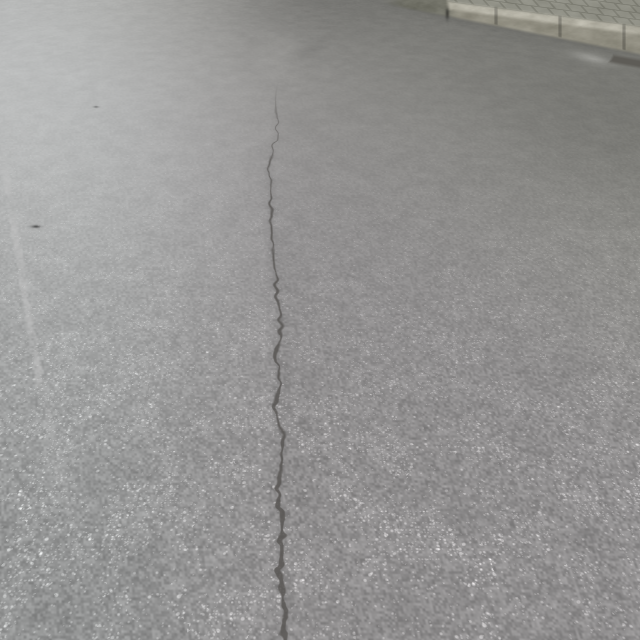
This texture is drawn by a Shadertoy shader. Its source:

```glsl
// Worn asphalt road with a long crack, faded lane paint and a kerb in the far corner.

float hash(vec2 p) {
    vec3 q = fract(vec3(p.xyx) * 0.1031);
    q += dot(q, q.yzx + 33.33);
    return fract((q.x + q.y) * q.z);
}

float noise(vec2 p) {
    vec2 i = floor(p), f = fract(p);
    f = f * f * (3.0 - 2.0 * f);
    return mix(mix(hash(i), hash(i + vec2(1, 0)), f.x),
               mix(hash(i + vec2(0, 1)), hash(i + vec2(1, 1)), f.x), f.y);
}

float fbm(vec2 p) {
    float sum = 0.0, amp = 0.5;
    for (int i = 0; i < 4; i++) {
        sum += amp * noise(p);
        p = p * 2.03 + 17.1;
        amp *= 0.5;
    }
    return sum;
}

float blob(vec2 p, vec2 centre, vec2 size) {
    vec2 d = (p - centre) / size;
    return exp(-dot(d, d));
}

float segmentDistance(vec2 p, vec2 a, vec2 b) {
    vec2 d = b - a;
    return length(p - a - d * clamp(dot(p - a, d) / dot(d, d), 0.0, 1.0));
}

float crackDistance(vec2 p) {
    vec2 bends[17] = vec2[17](
        vec2(0.434, 0.88), vec2(0.431, 0.79), vec2(0.420, 0.727), vec2(0.425, 0.66),
        vec2(0.427, 0.596), vec2(0.435, 0.53), vec2(0.440, 0.48), vec2(0.432, 0.44),
        vec2(0.439, 0.408), vec2(0.428, 0.372), vec2(0.443, 0.32), vec2(0.440, 0.27),
        vec2(0.432, 0.245), vec2(0.441, 0.17), vec2(0.437, 0.108), vec2(0.444, 0.06),
        vec2(0.444, -0.02));
    float d = 1.0;
    for (int i = 0; i < 16; i++) d = min(d, segmentDistance(p, bends[i], bends[i + 1]));
    return d;
}

// Pale stones, one per cell, fading into grain when smaller than a pixel.
float stones(vec2 ground, float cellSize, float pixel, float density) {
    vec2 cell = floor(ground);
    float pick = hash(cell + 3.7);
    vec2 centre = 0.35 + 0.3 * vec2(hash(cell + 11.3), hash(cell + 27.9));
    vec2 d = fract(ground) - centre;
    d.x += 0.5 * d.y * (hash(cell + 41.2) - 0.5);
    float radius = 0.16 + 0.2 * hash(cell + 57.0);
    float soft = clamp(pixel / cellSize, 0.08, 0.35);
    return step(1.0 - density, pick) * (1.0 - smoothstep(radius - soft, radius + soft, length(d)));
}

vec3 asphalt(vec2 p, float pixel) {
    // Broad light: glare at upper left, shade along the far edge
    float light = 0.572 + 0.055 * smoothstep(0.5, 0.0, p.x) * smoothstep(0.0, 0.5, p.y);
    light += 0.105 * blob(p, vec2(0.0, 0.88), vec2(0.3, 0.3));
    light += 0.03 * blob(p, vec2(0.25, 0.7), vec2(0.2, 0.3));
    light -= 0.10 * blob(p, vec2(0.50, 1.03), vec2(0.17, 0.10));
    light -= 0.07 * blob(p, vec2(0.76, 0.96), vec2(0.24, 0.12));
    light -= 0.085 * blob(p, vec2(1.02, 0.83), vec2(0.28, 0.16));
    light -= 0.012 * smoothstep(0.42, 0.45, p.x) * smoothstep(0.95, 0.8, p.y);
    light += 0.025 * blob(p, vec2(0.44, 0.92), vec2(0.03, 0.03));
    light -= 0.025 * blob(p, vec2(0.48, 0.92 + 0.4 * (p.x - 0.48)), vec2(0.03, 0.012));

    // Mottling and grain, coarser towards the viewer
    float depth = 1.3 - p.y;
    vec2 ground = vec2((p.x - 0.44) / depth, 1.3 / depth);
    float near = smoothstep(0.95, 0.15, p.y);
    float patches = fbm(ground * 23.0 + 5.0);
    light += 0.045 * (patches - 0.47) + 0.07 * near * (fbm(ground * 65.0) - 0.47);
    light += (0.012 + 0.11 * near) * (noise(p * 256.0 / (0.6 + 0.4 * depth)) - 0.5);
    light += 0.05 * near * (noise(ground * 190.0 + 31.0) - 0.5);

    // Exposed stones
    float density = near * (0.06 + 0.3 * smoothstep(0.35, 0.65, patches));
    for (int i = 0; i < 3; i++) {
        float scale = 135.0 + 65.0 * float(i);
        float shine = stones(ground * scale + 19.0 * float(i), depth / scale, pixel, density * (0.3 + 0.2 * float(i)));
        light += shine * near * (0.17 - 0.025 * float(i));
    }
    vec3 tint = mix(vec3(0.995, 1.003, 1.002), vec3(1.008, 0.996, 0.998), smoothstep(0.1, 0.5, p.x));
    tint = mix(tint, vec3(1.005, 1.005, 0.965), smoothstep(0.9, 1.6, p.x * 0.7 + p.y));
    return light * tint;
}

void mainImage(out vec4 fragColor, in vec2 fragCoord) {
    vec2 p = fragCoord / iResolution.xy;
    float pixel = 1.0 / iResolution.y;
    vec3 color = asphalt(p, pixel);

    // Faded lane paint
    float t = 0.753 - p.y;
    float across = abs(p.x - 0.006 - 0.147 * t - 0.13 * t * t * t + 0.006 * (noise(p * 90.0) - 0.5));
    float paint = smoothstep(0.009, 0.002, across) * smoothstep(0.18, 0.21, p.y) * smoothstep(0.79, 0.7, p.y);
    paint *= 0.25 + 0.75 * smoothstep(0.35, 0.65, noise(vec2(p.x * 60.0, p.y * 28.0)));
    color = mix(color, vec3(0.76), 0.65 * paint * (0.5 + 0.5 * noise(p * 200.0)));

    // Crack with ragged edges and a faint shadow
    vec2 wobble = vec2(noise(p * vec2(60.0, 110.0)) - 0.5, 0.0) * 0.009;
    float crack = crackDistance(p + wobble);
    float width = mix(0.0032, 0.0008, smoothstep(0.1, 0.85, p.y)) * (0.35 + 1.2 * noise(vec2(3.0, p.y * 75.0)));
    float fade = smoothstep(0.89, 0.7, p.y);
    color *= 1.0 - 0.10 * fade * exp(-crack * 160.0);
    color = mix(color, vec3(0.34, 0.33, 0.32), (0.3 + 0.5 * fade) * smoothstep(0.88, 0.82, p.y)
        * (1.0 - smoothstep(width - pixel, width + 1.3 * pixel, crack)));

    // Debris on the road
    color *= 1.0 - 0.5 * blob(p, vec2(0.056, 0.646), vec2(0.007, 0.0022));
    color *= 1.0 - 0.3 * blob(p, vec2(0.150, 0.833), vec2(0.004, 0.0015));

    // Kerb face, pale kerb top and paved walk
    float foot = p.y - 0.974 + 0.197 * (p.x - 0.703);
    float lip = p.y - 0.985 + 0.130 * (p.x - 0.703);
    float blur = 0.002 + pixel;
    float grime = fbm(p * vec2(45.0, 90.0));
    color *= 1.0 - 0.13 * smoothstep(0.55, 0.7, p.x) * exp(-abs(foot) * 110.0);
    vec3 face = mix(vec3(0.43, 0.43, 0.39), vec3(0.57, 0.56, 0.51), smoothstep(0.69, 0.72, p.x));
    color = mix(color, face + 0.16 * (grime - 0.5), smoothstep(-blur, blur, foot) * smoothstep(0.59, 0.64, p.x));
    float kerb = smoothstep(0.695, 0.705, p.x);
    color = mix(color, vec3(0.71, 0.70, 0.65) + 0.2 * (grime - 0.5), kerb * smoothstep(-blur, blur, lip));
    float joint = abs(fract((p.x - 0.875) / 0.1 + 0.5) - 0.5) * 0.1;
    color *= 1.0 - 0.22 * kerb * smoothstep(0.004, 0.001, joint) * smoothstep(0.0, blur, foot);
    vec2 brick = vec2(p.x * 45.0 + p.y * 40.0, (lip - 0.012) * 95.0);
    brick.x += 0.5 * mod(floor(brick.y), 2.0);
    vec2 seam = abs(fract(brick) - 0.5);
    vec3 walk = vec3(0.57, 0.57, 0.53) + 0.09 * (grime - 0.5) - 0.07 * smoothstep(0.36, 0.48, max(seam.x, seam.y));
    color = mix(color, walk, kerb * smoothstep(-blur, blur, lip - 0.012));

    // Pale stain, drain and dark gap beside the kerb
    color += 0.13 * blob(p, vec2(0.925, 0.909 - 0.2 * (p.x - 0.925)), vec2(0.026, 0.007));
    float drain = max(abs(p.y - 0.904 + 0.18 * (p.x - 0.98)) - 0.006, 0.953 - p.x + 0.6 * (p.y - 0.904));
    color = mix(color, vec3(0.35, 0.34, 0.32), 0.85 * smoothstep(blur, -blur, drain));
    color *= 1.0 - 0.45 * blob(p, vec2(0.699, 0.979), vec2(0.003, 0.009));

    fragColor = vec4(clamp(color, 0.0, 1.0), 1.0);
}
```
